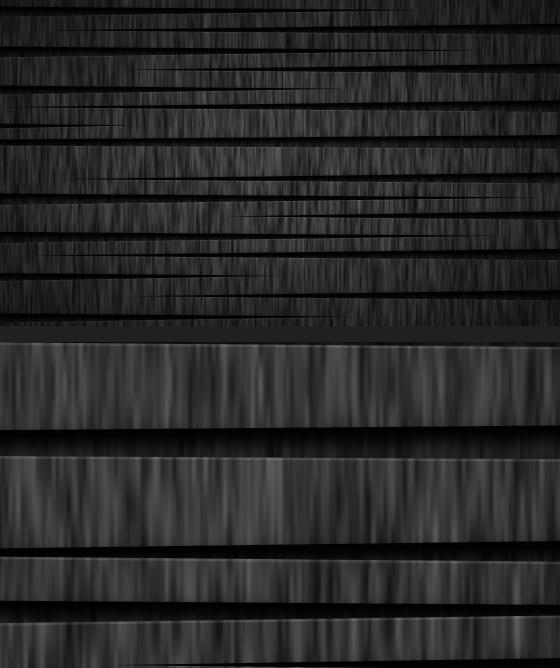
Top, the full canvas; bottom, a detail of the centre.
A Shadertoy shader for this texture:

```glsl
// Dark brushed-wood planks parted by long wedge-shaped slits.
// Slits open alternately from the left and right edges, each showing a
// shadowed layer below and a thin lit rim; a vignette dims the borders.

const int SLITS = 17;

// Length of each slit from its open side to its tip, in canvas widths.
const float REACH[SLITS] = float[SLITS](
    0.76, 0.92, 0.87, 0.785, 0.62, 1.0, 0.245, 1.8, 0.01,
    0.895, 0.97, 0.6, 0.9, 0.945, 0.505, 0.77, 0.63);

float hash(vec2 p) {
    vec3 q = fract(p.xyx * vec3(0.1031, 0.103, 0.0973));
    q += dot(q, q.yzx + 33.33);
    return fract((q.x + q.y) * q.z);
}

float noise(vec2 p) {
    vec2 cell = floor(p), f = fract(p);
    f = f * f * (3.0 - 2.0 * f);
    return mix(mix(hash(cell), hash(cell + vec2(1, 0)), f.x),
               mix(hash(cell + vec2(0, 1)), hash(cell + vec2(1, 1)), f.x), f.y);
}

// Vertical streaks: noise squeezed in x and drawn out in y.
float woodGrain(vec2 p) {
    float grain = 0.42 * noise(p * vec2(270.0, 13.0))
                + 0.23 * noise(p * vec2(120.0, 8.0) + 31.0)
                + 0.35 * noise(p * vec2(430.0, 24.0) + 67.0);
    return max(0.208 * (1.0 + 1.75 * (grain - 0.5)), 0.0);
}

// Antialiased coverage of the band between two heights.
float band(float y, float low, float high, float pixel) {
    return clamp((high - y) / pixel + 0.5, 0.0, 1.0)
         - clamp((low - y) / pixel + 0.5, 0.0, 1.0);
}

void mainImage(out vec4 fragColor, in vec2 fragCoord) {
    vec2 uv = fragCoord / iResolution.xy;
    float pixel = 1.0 / iResolution.y;

    float shade = woodGrain(uv);
    float under = woodGrain(uv + vec2(0.37, 3.1));

    for (int i = 0; i < SLITS; i++) {
        float row = float(i);
        bool opensRight = i % 2 == 1;
        float reach = REACH[i];

        // Position along the wedge: 0 at the tip, 1 at the open side.
        float fromOpen = opensRight ? 1.0 - uv.x : uv.x;
        float t = 1.0 - fromOpen / reach;
        if (t <= 0.0) continue;

        // Edges of the wedge.
        float tipY = 0.972 - 0.0587 * row - 0.01 * sin(0.4 * row + 0.3);
        float opening = 0.045 * (1.0 - exp(-1.536 * reach)) * t;
        float rise = opensRight ? 0.6 : 0.35;
        float top = tipY + rise * opening;
        float bottom = top - opening;

        // Soft dimming on the plank just above the slit.
        float above = uv.y - top;
        if (above > 0.0)
            shade *= 1.0 - 0.18 * smoothstep(0.0, 0.3, t) * exp(-above / 0.007);

        // Lit rim on the plank below.
        float rim = band(uv.y, bottom - 0.0027, bottom, pixel);
        shade += 0.08 * rim * smoothstep(0.02, 0.2, t);

        // Lower layer: a black contact shadow that soon opens to dim wood.
        float lit = 0.03 + 0.52 * smoothstep(0.003, 0.03, top - uv.y);
        shade = mix(shade, under * lit, band(uv.y, bottom, top, pixel));
    }

    // Vignette.
    vec2 fromCentre = uv - 0.5;
    shade *= 1.04 * exp(-1.9 * dot(fromCentre, fromCentre));

    fragColor = vec4(vec3(shade), 1.0);
}
```
